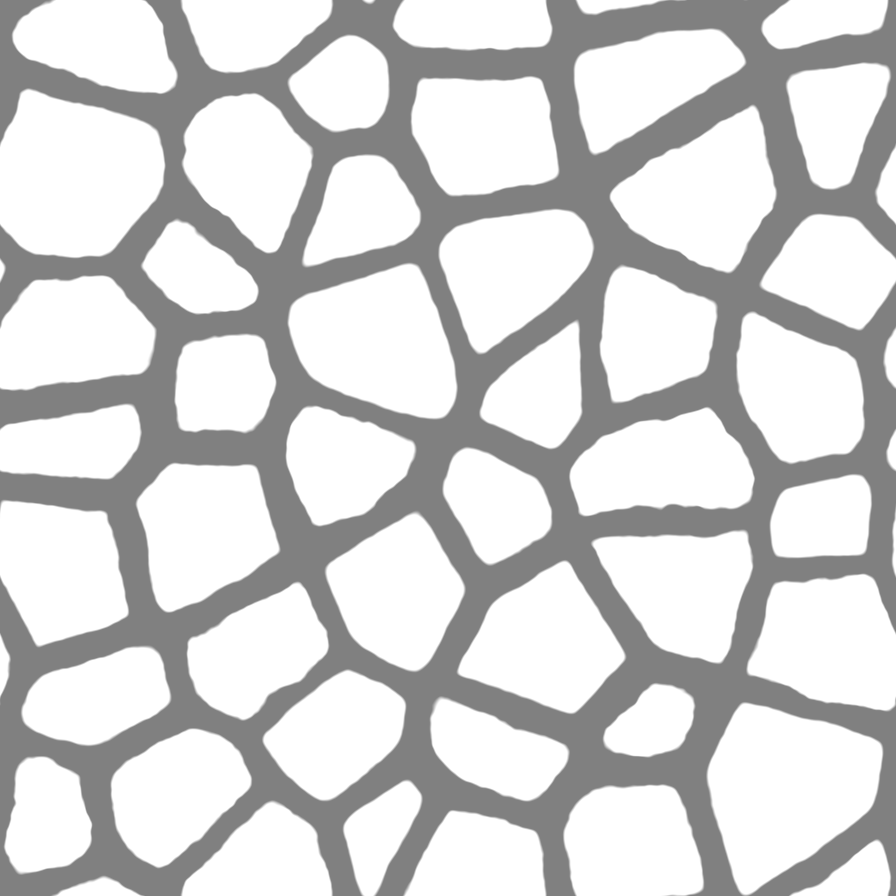
A Shadertoy shader for this pattern:

```glsl
#define STONES vec2(6.0, 7.0)  // columns (even, so the stagger wraps) and rows
#define STAGGER 0.4            // vertical shift of every other column, in cells
#define JITTER 0.62            // scatter of the stone centres, in cells
#define SIZE_SPREAD 0.0085     // how much large stones push small ones back
#define JOINT 0.0155           // mean half width of the mortar joints
#define JOINT_SPREAD 0.008
#define ROUNDING 0.0055        // mean corner softness
#define ROUGHNESS 0.021        // depth of the chipped outline
#define CHIP_SCALE 19.0
#define EDGE_SOFTNESS 0.0017
#define STONE_COLOR vec3(1.0)
#define MORTAR_COLOR vec3(0.5)

// Integer hash: three random values in 0..1
vec3 hash3(vec2 p, uint seed) {
    uvec3 v = uvec3(uvec2(ivec2(p)), seed) * 1664525u + 1013904223u;
    v.x += v.y * v.z; v.y += v.z * v.x; v.z += v.x * v.y;
    v ^= v >> 16u;
    v.x += v.y * v.z; v.y += v.z * v.x; v.z += v.x * v.y;
    return vec3(v >> 8u) / 16777216.0;
}

float valueNoise(vec2 p) {
    vec2 i = floor(p), f = fract(p);
    f = f * f * (3.0 - 2.0 * f);
    vec2 e = vec2(0.0, 1.0);
    return mix(mix(hash3(i, 7u).x, hash3(i + e.yx, 7u).x, f.x),
               mix(hash3(i + e.xy, 7u).x, hash3(i + e.yy, 7u).x, f.x), f.y);
}

// Fractal noise, centred on zero
float chips(vec2 p) {
    float sum = 0.0, amplitude = 0.5;
    for (int i = 0; i < 4; i++) {
        sum += amplitude * (valueNoise(p) - 0.5);
        p = mat2(1.6, 1.2, -1.2, 1.6) * p + 13.7;
        amplitude *= 0.52;
    }
    return sum;
}

// Centre (xy) and size weight (z) of the stone in a cell; wraps at the canvas edges
vec3 stoneSite(vec2 cell) {
    vec3 h = hash3(mod(cell, STONES), 1u);
    vec2 centre = cell + 0.5 + JITTER * (h.xy - 0.5);
    centre.y += STAGGER * mod(cell.x, 2.0);
    return vec3(centre / STONES, SIZE_SPREAD * h.z);
}

// Signed distance to the stone outline, positive inside the stone
float stoneDistance(vec2 p) {
    // Owner of this point in the weighted cell diagram
    vec2 base = floor(p * STONES), owner = base;
    vec3 site = vec3(0.0);
    float nearest = 1e5;
    for (int y = -2; y <= 2; y++)
    for (int x = -2; x <= 2; x++) {
        vec2 cell = base + vec2(x, y);
        vec3 s = stoneSite(cell);
        vec2 d = p - s.xy;
        float power = dot(d, d) - s.z;
        if (power < nearest) { nearest = power; owner = cell; site = s; }
    }

    // Smooth minimum of the distances to all borders rounds the corners
    vec3 trait = hash3(mod(owner, STONES), 2u);
    float rounding = ROUNDING * mix(0.5, 1.5, trait.x);
    float sum = 0.0;
    for (int y = -2; y <= 2; y++)
    for (int x = -2; x <= 2; x++) {
        if (x == 0 && y == 0) continue;
        vec3 s = stoneSite(owner + vec2(x, y));
        vec2 d = p - s.xy;
        float border = (dot(d, d) - s.z - nearest) / (2.0 * length(s.xy - site.xy));
        sum += exp(-border / rounding);
    }
    float inside = -rounding * log(max(sum, 1e-30));

    // Chipped outline in stone coordinates, so it follows the stone across the seam
    vec2 local = (p - site.xy) * CHIP_SCALE + 40.0 * trait.xy;
    float rough = ROUGHNESS * mix(0.4, 1.2, trait.z);
    float joint = JOINT + JOINT_SPREAD * (trait.y - 0.5);
    return inside - joint + rough * chips(local);
}

void mainImage(out vec4 fragColor, in vec2 fragCoord) {
    vec2 uv = fragCoord / iResolution.xy;
    float soft = max(EDGE_SOFTNESS, 0.75 / iResolution.y);
    float stone = smoothstep(-soft, soft, stoneDistance(uv));
    fragColor = vec4(mix(MORTAR_COLOR, STONE_COLOR, stone), 1.0);
}
```
